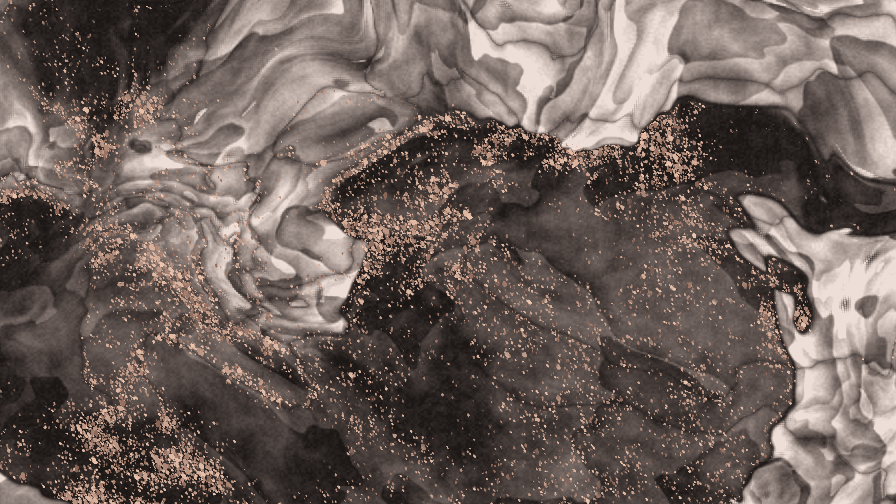
Reproduce this texture procedurally as a Shadertoy shader.

```glsl
// Alcohol-ink marble: pale petal-like washes meet smoky dark pools along warped
// contours of fractal noise. Copper flakes gather on the seams and drift as
// dust over the dark ink.

#define WARP 0.72          // bending of the ink flow
#define POOL_SCALE 2.0     // pools per canvas height
#define LIGHT_TONE 0.66    // mean tone of the pale washes
#define DARK_TONE 0.13     // mean tone of the dark pools
#define SIDE_BIAS 0.26     // pushes pale ink towards the sides
#define SEAM_WIDTH 0.004   // dark outline, in canvas heights
#define GOLD_WIDTH 0.0065  // base width of the flake bands
#define DUST 0.26          // loose flakes over dark ink
#define INK_BLACK vec3(0.09, 0.075, 0.07)
#define INK_PALE vec3(0.93, 0.875, 0.845)
#define COPPER_DEEP vec3(0.56, 0.41, 0.35)
#define COPPER_LIGHT vec3(0.96, 0.80, 0.71)

float hash(vec2 p) {
    return fract(sin(dot(p, vec2(127.1, 311.7))) * 43758.545);
}

float noise(vec2 p) {
    vec2 i = floor(p), f = p - i;
    f = f * f * f * (f * (f * 6.0 - 15.0) + 10.0);
    return mix(mix(hash(i), hash(i + vec2(1, 0)), f.x),
               mix(hash(i + vec2(0, 1)), hash(i + vec2(1, 1)), f.x), f.y);
}

// Fractal noise, normalised to 0..1
float fbm(vec2 p, int octaves) {
    float sum = 0.0, total = 0.0, amp = 1.0;
    for (int i = 0; i < octaves; i++) {
        sum += amp * noise(p);
        total += amp;
        amp *= 0.48;
        p = mat2(1.6, 1.2, -1.2, 1.6) * p + 17.3;
    }
    return sum / total;
}

// Change of a field per canvas height
float slope(float field) {
    return length(vec2(dFdx(field), dFdy(field))) * iResolution.y;
}

// Overlapping washes: a slow rise in tone, then a crisp drop at the edge
float petals(vec2 p, float levels) {
    float x = fbm(p, 4) * levels;
    float edge = clamp(slope(x) * 0.007, 0.02, 0.7);
    float s = fract(x);
    return s * (1.0 - smoothstep(1.0 - edge, 1.0, s));
}

// Fine folds in the ink
float folds(vec2 q) {
    return fbm(q * 8.0 + 2.5 * fbm(q * 3.5, 3), 5);
}

// Scattered flakes: x is coverage, y is the shade of the flake
vec2 flakes(vec2 p, float count, float density) {
    vec2 g = p * count, cell = floor(g), result = vec2(0.0);
    float soft = 0.5 * count / iResolution.y;
    float ragged = 0.45 * (noise(g * 2.3) - 0.5);
    for (int y = -1; y <= 1; y++)
    for (int x = -1; x <= 1; x++) {
        vec2 c = cell + vec2(x, y);
        float shade = hash(c + 41.7);
        vec2 d = g - c - vec2(hash(c + 3.1), hash(c + 9.7));
        d = mat2(shade, 1.0, -1.0, shade) * d / length(vec2(shade, 1.0));
        float dist = length(d * vec2(1.0, 1.5)) + ragged;
        float radius = mix(0.25, 0.7, hash(c + 23.9));
        float cover = 1.0 - smoothstep(radius - soft, radius + soft, dist);
        cover *= smoothstep(0.0, 0.06, density - hash(c));
        if (cover > result.x) result = vec2(cover, shade);
    }
    return result;
}

void mainImage(out vec4 fragColor, in vec2 fragCoord) {
    vec2 p = fragCoord / iResolution.y;
    float across = fragCoord.x / iResolution.x;

    // Flow: a broad bend, then fine frills
    vec2 q = p + WARP * (vec2(fbm(p * 1.4 + 5.2, 3), fbm(p * 1.4 + 31.8, 3)) - 0.5);
    q += 0.2 * (vec2(fbm(q * 4.5 + 11.0, 4), fbm(q * 4.5 + 67.0, 4)) - 0.5);

    // Pale pools against dark pools; d is the distance to the seam
    float pool = fbm(q * POOL_SCALE + 3.7, 4) - 0.43;
    pool += SIDE_BIAS * (abs(across - 0.5) * 2.0 - 0.5);
    float d = pool / (slope(pool) + 0.2);
    float crisp = fbm(p * 2.3 + 51.0, 2);
    float blur = mix(0.004, 0.09, smoothstep(0.5, 0.75, crisp));
    float pale = smoothstep(-blur, blur, d);

    // Tones of both inks
    float wrinkle = folds(q);
    float relief = wrinkle - folds(q + vec2(-0.012, 0.014));
    float mottle = fbm(p * 28.0 + 5.0 * q, 4) - 0.5;
    float light = LIGHT_TONE + 0.5 * (petals(q * 2.2 + 13.0, 8.0) - 0.45)
                + 0.3 * (petals(q * 4.2 + 71.0, 6.0) - 0.45)
                + 0.5 * (wrinkle - 0.5) + 0.8 * relief + 0.22 * mottle;
    float dark = DARK_TONE + 0.2 * (petals(q * 2.0 + 29.0, 7.0) - 0.45)
               + 0.85 * (fbm(q * 3.2 + 83.0, 5) - 0.5) + 0.35 * relief + 0.22 * mottle;
    float tone = mix(max(dark, 0.06 + 0.1 * mottle), light, pale);

    // Second set of veins, as a pair of contours
    float vein = fbm(q * 1.8 + 97.0, 4) - 0.5;
    float veinDist = (abs(vein) - 0.06) / (slope(vein) + 0.2);

    // Pale rim and dark outline along the seams
    float drawn = 1.0 - smoothstep(0.5, 0.72, crisp);
    tone += 0.14 * drawn * exp(-abs(d - 0.014) / 0.009);
    tone *= 1.0 - 0.8 * drawn * exp(-d * d / (SEAM_WIDTH * SEAM_WIDTH));
    tone *= 1.0 - 0.5 * exp(-abs(veinDist - 0.006) / SEAM_WIDTH);
    tone = clamp(tone + 0.08 * (noise(p * 230.0) - 0.5), 0.02, 1.0);
    vec3 color = mix(INK_BLACK, INK_PALE, tone);
    color -= vec3(0.0, 0.07, 0.08) * tone * (1.0 - tone);

    // Copper bands on seams and veins, broken into clumps, plus loose dust
    float rich = smoothstep(0.42, 0.72, fbm(p * 3.1 + 19.0, 3));
    float clump = smoothstep(0.3, 0.62, fbm(p * 24.0 + 43.0, 3));
    float width = GOLD_WIDTH * (0.5 + 3.5 * rich * rich);
    float band = exp(-abs(d + 0.008) / width) * smoothstep(0.01, -0.006, d);
    band = max(band, exp(-abs(veinDist) / width) * mix(1.0, 0.2, pale));
    float dust = DUST * (1.0 - pale) * smoothstep(0.42, 0.72, fbm(q * 4.0 + 7.0, 4));
    float density = (band * (0.15 + 1.2 * rich) + dust) * (0.3 + 0.9 * clump);
    density = clamp(density, 0.0, 1.0);

    vec2 fine = flakes(p, 190.0, density);
    vec2 coarse = flakes(p + 7.3, 95.0, density * density * 0.8);
    vec2 flake = fine.x > coarse.x ? fine : coarse;
    color = mix(color, mix(COPPER_DEEP, COPPER_LIGHT, flake.y), flake.x * 0.95);

    fragColor = vec4(color, 1.0);
}
```
